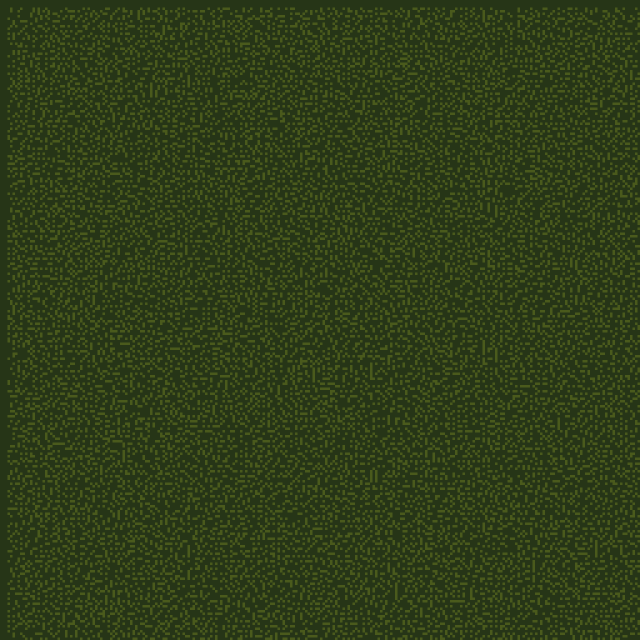
A WebGL 1 fragment shader for this texture:

```glsl
precision highp float;
// Draws a dark green field covered by a fine maze of short olive dashes and dots.
// Every grid cell gets a random rank; a cell lights up only when few neighbours
// outrank it, which leaves one-cell-wide lines with dark gaps and no solid blocks.

uniform vec2 u_resolution;

const vec3 GROUND_COLOR = vec3(0.150, 0.208, 0.090);
const vec3 DASH_COLOR = vec3(0.290, 0.353, 0.110);
const float CELLS = 256.0;           // grid cells across the canvas
const float MARGIN = 3.0;            // empty cells along the left and top
const float CANDIDATE_SHARE = 0.62;  // cells that may light up at all
const float SIDE_WEIGHT = 1.0;       // crowding by a side neighbour
const float CORNER_WEIGHT = 0.7;     // crowding by a corner neighbour
const float CROWD_MIN = 1.0;         // range of tolerated crowding
const float CROWD_MAX = 2.1;
const float SUBSAMPLES = 2.0;        // per axis, smooths the cell edges

float hash(vec2 p) {
  vec3 q = fract(vec3(p.xyx) * vec3(0.1031, 0.1030, 0.0973));
  q += dot(q, q.yzx + 33.33);
  return fract((q.x + q.y) * q.z);
}

// 1 when the cell is lit, 0 when it is dark.
float litCell(vec2 cell) {
  if (cell.x < MARGIN || cell.y >= CELLS - MARGIN) return 0.0;
  float rank = hash(cell + 17.0);
  if (rank > CANDIDATE_SHARE) return 0.0;

  // Sum the pressure of the neighbours with a stronger (lower) rank.
  float crowding = 0.0;
  for (int j = -1; j <= 1; j++) {
    for (int i = -1; i <= 1; i++) {
      vec2 offset = vec2(float(i), float(j));
      float reach = dot(offset, offset);
      if (reach > 0.5 && hash(cell + offset + 17.0) < rank) {
        crowding += reach < 1.5 ? SIDE_WEIGHT : CORNER_WEIGHT;
      }
    }
  }
  float tolerance = mix(CROWD_MIN, CROWD_MAX, hash(cell + 411.0));
  return step(crowding, tolerance + 0.001);
}

void main() {
  // Average a small grid of samples inside the pixel.
  float coverage = 0.0;
  for (int j = 0; j < 2; j++) {
    for (int i = 0; i < 2; i++) {
      vec2 shift = (vec2(float(i), float(j)) + 0.5) / SUBSAMPLES - 0.5;
      vec2 uv = (gl_FragCoord.xy + shift) / u_resolution;
      coverage += litCell(floor(uv * CELLS));
    }
  }
  coverage /= SUBSAMPLES * SUBSAMPLES;
  gl_FragColor = vec4(mix(GROUND_COLOR, DASH_COLOR, coverage), 1.0);
}
```
